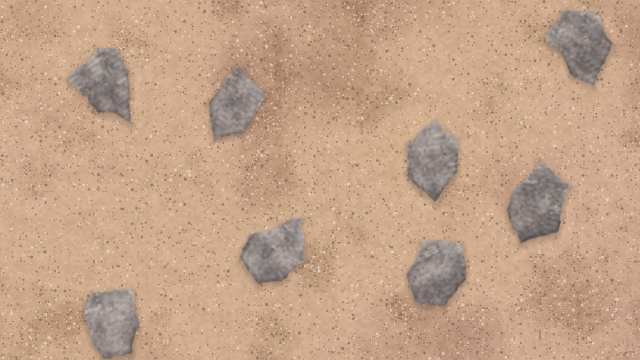
Write a Shadertoy shader that draws this texture.

```glsl
// Grey angular stones scattered on damp, speckled sand, seen from above.

float hash(vec2 p) {
    return fract(sin(dot(p, vec2(127.1, 311.7))) * 43758.5453);
}

float noise(vec2 p) {
    vec2 cell = floor(p), f = fract(p);
    f = f * f * (3.0 - 2.0 * f);
    return mix(mix(hash(cell), hash(cell + vec2(1, 0)), f.x),
               mix(hash(cell + vec2(0, 1)), hash(cell + vec2(1, 1)), f.x), f.y);
}

float fbm(vec2 p) {
    float sum = 0.0, amp = 0.5;
    for (int i = 0; i < 5; i++) {
        sum += amp * noise(p);
        p = mat2(1.6, 1.2, -1.2, 1.6) * p + 7.3;
        amp *= 0.5;
    }
    return sum / 0.97;
}

// Irregular polygon with chipped edges
float stoneDistance(vec2 p, float id) {
    p += 0.022 * (vec2(noise(p * 15.0 + id * 9.0), noise(p * 15.0 - id * 7.0)) - 0.5);
    p += 0.008 * (vec2(noise(p * 55.0 + id), noise(p * 55.0 - id)) - 0.5);
    p.x /= 0.8;
    float d = -1.0;
    for (int k = 0; k < 6; k++) {
        vec2 key = vec2(float(k), id);
        float angle = (float(k) + 0.7 * hash(key) - 0.35) * 1.0472;
        d = max(d, dot(p, vec2(cos(angle), sin(angle))) - 0.075 - 0.026 * hash(key + 17.0));
    }
    return d * 0.85;
}

vec3 sandColor(vec2 p) {
    float damp = fbm(p * 2.6 + 3.0) + 0.12 * exp(-4.0 * dot(p - vec2(0.6, 0.3), p - vec2(0.6, 0.3)));
    float clumps = smoothstep(0.5, 0.8, fbm(p * 8.0 + 20.0));
    vec3 col = mix(vec3(0.82, 0.68, 0.565), vec3(0.735, 0.585, 0.485), smoothstep(0.44, 0.74, damp));
    col -= 0.07 * clumps;
    col += vec3(0.0, -0.01, 0.02) * (noise(p * 1.8 + 40.0) - 0.4);
    col += 0.05 * (noise(p * 120.0) - 0.5) + 0.03 * (noise(p * 35.0) - 0.5);

    // Coarse to fine loose grains, denser in the dark clumps
    for (int i = 0; i < 3; i++) {
        float scale = 75.0 + 40.0 * float(i);
        vec2 q = p * scale + 13.0 * float(i);
        vec2 cell = floor(q);
        vec2 center = 0.35 + 0.3 * vec2(hash(cell + 3.1), hash(cell + 8.7));
        float radius = 0.16 + 0.16 * hash(cell + 5.3);
        float blur = 0.08 + 0.4 * scale / iResolution.y;
        float cover = 1.0 - smoothstep(radius - blur, radius + blur, length(fract(q) - center));
        cover *= step(hash(cell), 0.09 + 0.2 * clumps + 0.1 * smoothstep(0.4, 0.7, damp));
        float kind = hash(cell + 21.9);
        vec3 grain = mix(vec3(0.5, 0.4, 0.35), vec3(0.67, 0.49, 0.36), step(0.45, kind));
        grain = mix(grain, vec3(0.95, 0.85, 0.77), step(0.68, kind));
        col = mix(col, grain, 0.7 * cover);
    }
    return col;
}

vec3 stoneColor(vec2 p, float d, float id) {
    vec2 q = p + id * 3.7;
    float mottle = fbm(q * vec2(32.0, 20.0));
    vec3 col = mix(vec3(0.49, 0.46, 0.455), vec3(0.64, 0.6, 0.585), smoothstep(0.25, 0.75, mottle));
    col += 0.04 * (hash(vec2(id, 4.0)) - 0.5);

    // Tilted facets, pale crust and mineral flecks
    float ridge = p.y + 0.5 * p.x + 0.03 * (noise(q * 18.0) - 0.5);
    col += 0.035 * (smoothstep(-0.01, 0.015, ridge) - 0.5);
    float crust = smoothstep(0.56, 0.76, fbm(q * vec2(26.0, 60.0) + 11.0));
    col = mix(col, vec3(0.76, 0.7, 0.665), 0.65 * crust * smoothstep(-0.07, 0.04, ridge));
    col += 0.12 * (noise(q * 130.0) - 0.5);

    // Worn rim, bright above and dark below
    float rim = smoothstep(-0.014, 0.0, d);
    return col + rim * mix(-0.08, 0.05, smoothstep(-0.04, 0.05, p.y));
}

void mainImage(out vec4 fragColor, in vec2 fragCoord) {
    vec2 uv = fragCoord / iResolution.y;
    float aspect = iResolution.x / iResolution.y;
    float pixel = 1.0 / iResolution.y;
    vec3 col = sandColor(uv);

    // Eight stones on a jittered, staggered grid
    for (int i = 0; i < 8; i++) {
        float id = float(i) + 1.0;
        vec2 cell = vec2(float(i % 4), float(i / 4));
        vec2 jitter = vec2(hash(vec2(id, 1.3)), hash(vec2(id, 2.9))) - 0.5;
        vec2 center = (cell + 0.5 + jitter * vec2(0.5, 0.54)) * vec2(aspect / 4.0, 0.5);
        center.y += 0.12 * (mod(cell.x, 2.0) - 0.5);

        float turn = 1.3 * (hash(vec2(id, 6.1)) - 0.5);
        mat2 spin = mat2(cos(turn), sin(turn), -sin(turn), cos(turn));
        vec2 p = spin * (uv - center);
        float d = stoneDistance(p, id);
        float shade = stoneDistance(p + spin * vec2(0.0, 0.006), id);
        col *= 1.0 - 0.17 * (1.0 - smoothstep(-0.005, 0.018, shade));
        col = mix(col, stoneColor(p, d, id), 1.0 - smoothstep(-pixel, pixel, d));
    }
    fragColor = vec4(clamp(col, 0.0, 1.0), 1.0);
}
```
